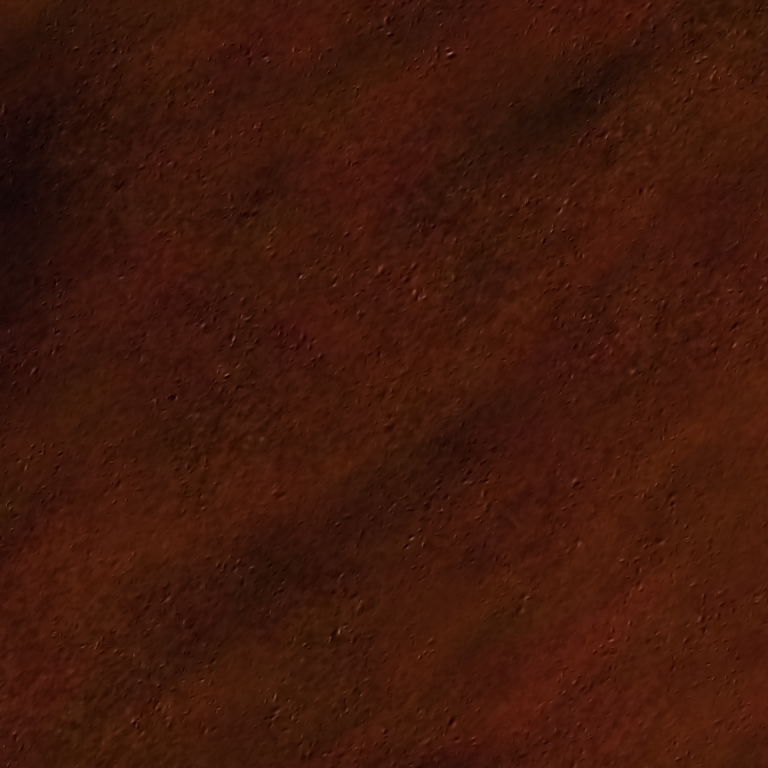
Write a WebGL 2 fragment shader that draws this texture.

```glsl
#version 300 es
precision highp float;
// Dark russet, weathered surface with soft diagonal streaks, fine grain and tiny glinting pits.

uniform vec2 u_resolution;
out vec4 fragColor;

vec3 hash3(vec2 cell) {
    vec3 q = fract(cell.xyx * vec3(0.1031, 0.1030, 0.0973));
    q += dot(q, q.yxz + 33.33);
    return fract((q.xxy + q.yzz) * q.zyx);
}

// Rotates into streak space: x runs along the streaks, y across them.
vec2 alongStreak(vec2 p, float angle) {
    float c = cos(angle), s = sin(angle);
    return vec2(c * p.x + s * p.y, c * p.y - s * p.x);
}

// Smooth cellular noise: random cell values blended by distance, -0.5 to 0.5.
float cellNoise(vec2 p) {
    vec2 cell = floor(p);
    float sum = 0.0, total = 0.0;
    for (int y = -1; y <= 1; y++) {
        for (int x = -1; x <= 1; x++) {
            vec2 id = cell + vec2(x, y);
            vec3 h = hash3(id);
            vec2 d = p - id - 0.2 - 0.6 * h.xy;
            float weight = exp(-5.0 * dot(d, d));
            sum += weight * h.z;
            total += weight;
        }
    }
    return sum / total - 0.5;
}

// Sparse pits, each with a dark hollow and a lit rim, -1 to 1.
float pits(vec2 p, float density) {
    vec2 cell = floor(p);
    float relief = 0.0;
    for (int y = -1; y <= 1; y++) {
        for (int x = -1; x <= 1; x++) {
            vec2 id = cell + vec2(x, y);
            vec3 h = hash3(id + 71.0);
            vec2 d = alongStreak(p - id - h.xy, 0.3 + 1.1 * fract(7.0 * h.x));
            d *= vec2(3.0, 5.5) * (0.75 + 0.7 * h.y);
            float strength = smoothstep(1.0 - density, 1.1, h.z);
            float side = fract(13.0 * h.y) < 0.35 ? -1.8 : 1.8;
            relief += strength * (d.y * side - 0.2) * exp(-dot(d, d));
        }
    }
    return relief;
}

// Soft elongated shadow.
float shadow(vec2 p, vec2 center, vec2 size, float angle) {
    vec2 d = alongStreak(p - center, angle) / size;
    return exp(-dot(d, d));
}

void main() {
    vec2 p = gl_FragCoord.xy / u_resolution.y;

    // Gentle bending of the streaks
    vec2 bent = p + 0.018 * sin(p.yx * vec2(9.0, 7.0) + vec2(1.0, 4.0))
                  + 0.006 * sin(p.yx * vec2(31.0, 27.0) + vec2(2.0, 0.5));
    vec2 s = alongStreak(bent, 0.68);

    // Broad clouds and streaks
    float tone = 0.262 + 0.045 * (p.x - 0.5) - 0.025 * (p.y - 0.5);
    tone += 0.058 * cellNoise(s * vec2(2.6, 6.0) + 13.0);
    tone += 0.055 * cellNoise(s * vec2(6.0, 15.0) + 37.0);
    tone += 0.038 * cellNoise(s * vec2(16.0, 32.0) + 5.0);

    // Deep shadows
    tone -= 0.155 * shadow(bent, vec2(0.02, 0.74), vec2(0.22, 0.11), 1.2);
    tone -= 0.080 * shadow(bent, vec2(0.76, 0.87), vec2(0.20, 0.04), 0.62);
    tone -= 0.065 * shadow(bent, vec2(0.45, 0.33), vec2(0.25, 0.05), 0.70);
    tone -= 0.110 * shadow(bent, vec2(0.57, 0.00), vec2(0.08, 0.03), 0.15);
    tone = clamp(tone, 0.07, 0.34);

    // Slight drift between wine red and olive brown
    float hue = cellNoise(s * vec2(5.0, 9.0) + 53.0)
              + 0.7 * cellNoise(s * vec2(13.0, 20.0) + 29.0);
    vec3 color = vec3(tone, 0.375 * tone, 0.030 + 0.055 * tone);
    color += hue * vec3(-0.010, 0.018, -0.010) * smoothstep(0.05, 0.25, tone);

    // Fine diagonal grain, rougher in some patches
    float roughness = 0.9 + 0.9 * cellNoise(p * 8.0 + 17.0);
    vec2 grain = alongStreak(p + 0.002 * sin(p.yx * vec2(60.0, 75.0)), 0.75);
    float relief = 0.30 * cellNoise(grain * vec2(45.0, 95.0) + 91.0)
                 + 0.55 * cellNoise(grain * vec2(95.0, 190.0) + 19.0)
                 + 0.45 * cellNoise(grain * vec2(150.0, 240.0) + 43.0);
    relief *= roughness;

    // Pits gather in loose clusters
    float cluster = smoothstep(-0.25, 0.4, cellNoise(p * 21.0 + 3.0));
    relief += (0.25 + 1.2 * cluster) * pits(p * 68.0, 0.5);
    relief += (0.40 + 1.2 * cluster) * pits(p * 108.0 + 8.0, 0.65);
    color += relief * vec3(0.088, 0.062, 0.052) * smoothstep(-0.05, 0.25, tone);

    // Pale glints on the sharpest rims
    color += max(relief - 0.45, 0.0) * vec3(0.14, 0.15, 0.15);

    fragColor = vec4(clamp(color, 0.0, 1.0), 1.0);
}
```
